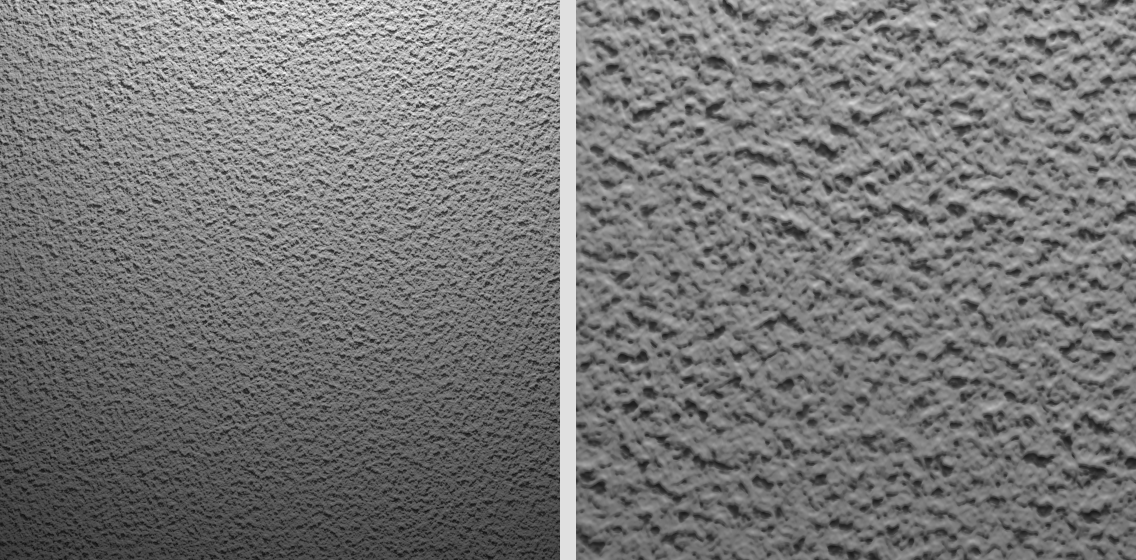
Left, the full canvas; right, a detail of the centre.
A WebGL 2 fragment shader for this texture:

```glsl
#version 300 es
precision highp float;
precision highp int;
// Rough grey plaster wall under a grazing lamp above the top edge.
// Layered gradient noise forms the bumps; their slope towards the lamp and
// a short shadow march shade them over a broad falloff of light.

uniform vec2 u_resolution;
out vec4 fragColor;

const vec2  LAMP = vec2(0.66, 2.0);      // lamp position in canvas units
const float TONE_BOTTOM = 0.28;
const float TONE_TOP = 0.755;
const float SIDE_FALLOFF = 0.60;         // darkening away from the lamp axis
const float AXIS_X = 0.60;
const float GRAIN_FREQ = 48.0;           // cells across, coarsest layer
const float FREQ_STEP = 1.8;
const vec4  LAYER_SLOPE = vec4(0.30, 0.80, 1.05, 0.85);
const float SLOPE_EPS = 0.0009;
const float DARK_GAIN = 0.30;            // slopes turned from the lamp
const float LIGHT_GAIN = 0.14;           // slopes facing the lamp
const float SHADOW_STEP = 0.002;
const float SHADOW_DEPTH = 0.40;
const float PATCHINESS = 0.25;           // calmer and rougher areas

uint mixBits(uint n) {
    n = (n ^ 61u) ^ (n >> 16);
    n *= 9u;
    n ^= n >> 4;
    n *= 0x27d4eb2du;
    return n ^ (n >> 15);
}

vec2 gradientAt(ivec2 cell) {
    uint h = mixBits(uint(cell.x) + mixBits(uint(cell.y)));
    float angle = float(h & 0xffffu) / 65536.0 * 6.28319;
    return vec2(cos(angle), sin(angle));
}

float gradientNoise(vec2 p) {
    vec2 cell = floor(p);
    vec2 f = p - cell;
    ivec2 c = ivec2(cell);
    vec2 w = f * f * f * (f * (f * 6.0 - 15.0) + 10.0);
    float a = dot(gradientAt(c), f);
    float b = dot(gradientAt(c + ivec2(1, 0)), f - vec2(1, 0));
    float d = dot(gradientAt(c + ivec2(0, 1)), f - vec2(0, 1));
    float e = dot(gradientAt(c + ivec2(1, 1)), f - vec2(1, 1));
    return mix(mix(a, b, w.x), mix(d, e, w.x), w.y);
}

// Rounded lumps on flatter ground, each layer scaled by its own slope.
float plasterHeight(vec2 p) {
    float height = 0.0;
    float freq = GRAIN_FREQ;
    mat2 turn = mat2(0.8, 0.6, -0.6, 0.8);
    vec2 q = turn * p;
    for (int i = 0; i < 4; i++) {
        float n = gradientNoise(q * freq + float(i) * 17.3);
        float lump = 0.55 * smoothstep(-0.15, 0.45, n);
        height += LAYER_SLOPE[i] / freq * mix(n, lump, 0.7);
        q = turn * q;
        freq *= FREQ_STEP;
    }
    return height;
}

// Steepest rise towards the lamp decides how deep the shadow is.
float castShadow(vec2 p, vec2 toLamp, float height) {
    float rise = 0.0;
    for (int i = 1; i <= 3; i++) {
        float reach = SHADOW_STEP * float(i);
        rise = max(rise, (plasterHeight(p + toLamp * reach) - height) / reach);
    }
    return smoothstep(0.5, 1.6, rise);
}

void main() {
    vec2 uv = gl_FragCoord.xy / u_resolution;
    vec2 p = gl_FragCoord.xy / u_resolution.y;
    vec2 toLamp = normalize(LAMP - uv);

    // Broad light over the wall
    float side = uv.x - AXIS_X;
    float tone = mix(TONE_BOTTOM, TONE_TOP, uv.y);
    tone *= 1.0 - SIDE_FALLOFF * side * side;

    // Relief
    vec2 offset = toLamp * SLOPE_EPS;
    float slope = plasterHeight(p + offset) - plasterHeight(p - offset);
    slope /= 2.0 * SLOPE_EPS;
    float roughness = 1.0 + PATCHINESS * gradientNoise(p * 9.0 + 4.7);
    slope *= roughness;
    float relief = slope > 0.0 ? exp(-DARK_GAIN * slope) : 1.0 - LIGHT_GAIN * slope;

    float shadow = castShadow(p, toLamp, plasterHeight(p));
    relief *= 1.0 - SHADOW_DEPTH * roughness * shadow;

    fragColor = vec4(vec3(clamp(tone * relief, 0.0, 1.0)), 1.0);
}
```
